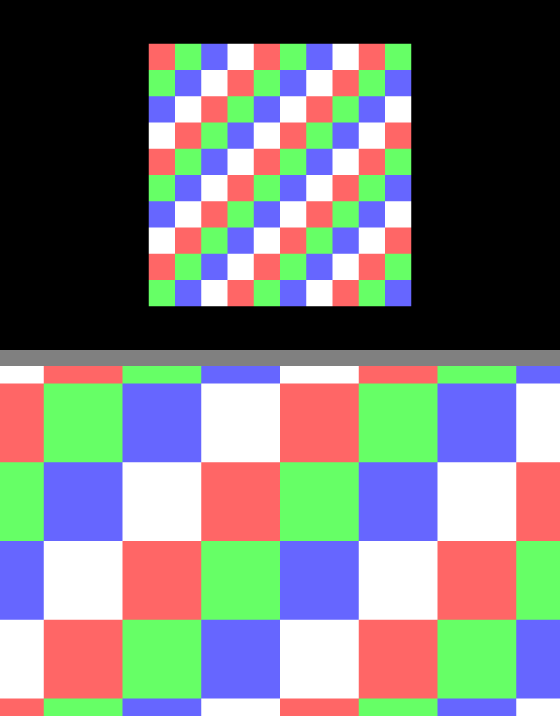
Top, the full canvas; bottom, a detail of the centre.
A Shadertoy shader for this pattern:

```glsl
// Square board of flat cells on black, four colours cycling along the diagonals.

const float CELLS = 10.0;         // cells across and down
const float BOARD_SIZE = 0.75;    // board side, in canvas heights
const vec3 BACKGROUND = vec3(0.0);
const vec3 RED = vec3(1.0, 0.4, 0.4);
const vec3 GREEN = vec3(0.4, 1.0, 0.4);
const vec3 BLUE = vec3(0.4, 0.4, 1.0);
const vec3 WHITE = vec3(1.0);

// Flat colour of one cell; the cycle starts with red at the upper left.
vec3 cellColor(vec2 cell) {
    if (any(lessThan(cell, vec2(0.0))) || any(greaterThanEqual(cell, vec2(CELLS)))) {
        return BACKGROUND;
    }
    float rowFromTop = CELLS - 1.0 - cell.y;
    int phase = int(cell.x + rowFromTop + 0.5) % 4;
    return phase == 0 ? RED : phase == 1 ? GREEN : phase == 2 ? BLUE : WHITE;
}

void mainImage(out vec4 fragColor, in vec2 fragCoord) {
    // Board coordinates, one unit per cell, origin at the lower left corner
    float cellsPerPixel = CELLS / (BOARD_SIZE * iResolution.y);
    vec2 board = (fragCoord - 0.5 * iResolution.xy) * cellsPerPixel + 0.5 * CELLS;

    // Blend the four nearest cells over a one-pixel-wide edge
    vec2 corner = board - 0.5;
    vec2 cell = floor(corner);
    vec2 blend = clamp((corner - cell - 0.5) / cellsPerPixel + 0.5, 0.0, 1.0);
    vec3 lower = mix(cellColor(cell), cellColor(cell + vec2(1.0, 0.0)), blend.x);
    vec3 upper = mix(cellColor(cell + vec2(0.0, 1.0)), cellColor(cell + 1.0), blend.x);

    fragColor = vec4(mix(lower, upper, blend.y), 1.0);
}
```
